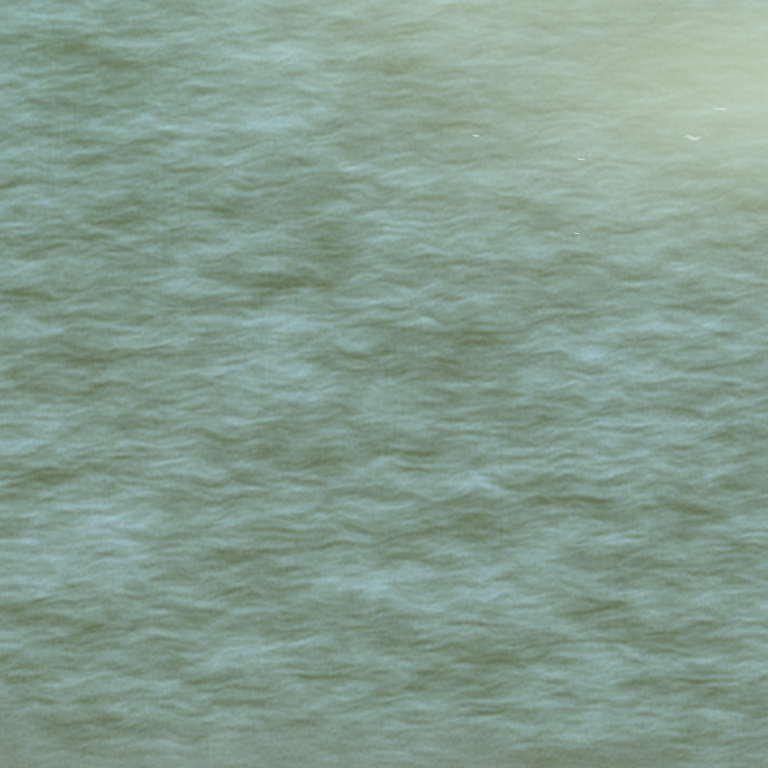
This texture is drawn by a Shadertoy shader. Its source:

```glsl
// Hazy green sea seen from above, with wind ripples and a pale glow at the upper right.

const vec3 TROUGH_OLIVE = vec3(0.425, 0.493, 0.400);
const vec3 SKY_SHEEN = vec3(0.590, 0.718, 0.722);
const vec3 SILT_BROWN = vec3(0.475, 0.525, 0.455);
const vec3 GLOW_COLOR = vec3(0.755, 0.820, 0.730);
const vec3 FOAM_COLOR = vec3(0.860, 0.900, 0.860);

float hash(vec2 p) {
    return fract(sin(dot(p, vec2(127.1, 311.7))) * 43758.5453);
}

vec2 gradientAt(vec2 cell) {
    float angle = 6.2832 * hash(cell);
    return vec2(cos(angle), sin(angle));
}

// Gradient noise, roughly -0.7 to 0.7
float noise(vec2 p) {
    vec2 i = floor(p), f = fract(p);
    vec2 u = f * f * f * (f * (f * 6.0 - 15.0) + 10.0);
    vec2 e = vec2(0.0, 1.0);
    float low = mix(dot(gradientAt(i), f), dot(gradientAt(i + e.yx), f - e.yx), u.x);
    float high = mix(dot(gradientAt(i + e), f - e), dot(gradientAt(i + 1.0), f - 1.0), u.x);
    return mix(low, high, u.y);
}

// Octaves are turned a little so that the lattice does not show
float fbm(vec2 p, int octaves, float gain) {
    float sum = 0.0, amplitude = 1.0;
    for (int i = 0; i < octaves; i++) {
        sum += amplitude * noise(p);
        p = mat2(1.92, 0.22, -0.22, 1.92) * p + vec2(17.3, 9.1);
        amplitude *= gain;
    }
    return sum;
}

// Thin bright crests, centred near zero
float crests(vec2 p) {
    return 0.62 - 2.0 * abs(noise(p));
}

// Broad bands of olive troughs and sky-lit slopes
float swell(vec2 p) {
    vec2 bend = vec2(0.0, 0.012 * noise(p * vec2(8.0, 11.0)) + 0.05 * p.x);
    return fbm((p + bend) * vec2(4.2, 17.0) + 5.0, 2, 0.6);
}

// Height of the wind ripples
float ripples(vec2 p) {
    vec2 warp = vec2(noise(p * vec2(14.0, 24.0)), noise(p * vec2(17.0, 27.0) + 31.0));
    vec2 q = p + warp * vec2(0.014, 0.009);
    q.y -= 0.06 * q.x;
    float ridges = crests(q * vec2(13.0, 44.0) + 70.0)
                 + 0.7 * crests(q * vec2(25.0, 78.0) + 90.0);
    return 0.55 * fbm(q * vec2(15.0, 47.0) + 40.0, 3, 0.62) + 0.16 * ridges;
}

// Ripples are lit on their far side and shaded on the near side
float waveLight(vec2 p) {
    float height = ripples(p);
    float relief = height - ripples(p + vec2(0.002, 0.0055));
    return 0.40 + 0.48 * swell(p) + 0.62 * height + 0.48 * relief;
}

// A small ragged fleck of foam
float foamFleck(vec2 p, vec2 center, float size) {
    vec2 d = (p - center) / vec2(size, size * 0.22);
    d.y += 0.9 * noise(p * 130.0) + 0.5 * d.x;
    return 1.0 - smoothstep(0.3, 1.1, length(d));
}

// Soft elliptical patch of light
float lightPatch(vec2 p, vec2 center, vec2 radius) {
    vec2 d = (p - center) / radius;
    return exp(-dot(d, d));
}

void mainImage(out vec4 fragColor, in vec2 fragCoord) {
    vec2 uv = fragCoord / iResolution.xy;
    vec2 p = vec2(uv.x * iResolution.x / iResolution.y, uv.y);

    // Water, teal towards the upper left and brownish at the bottom
    vec3 color = mix(TROUGH_OLIVE, SKY_SHEEN, clamp(waveLight(p), -0.15, 1.15));
    float teal = smoothstep(0.45, 1.0, uv.y) * (1.0 - smoothstep(0.1, 0.7, uv.x));
    color += teal * vec3(-0.004, 0.018, 0.022);
    float silt = 1.0 - smoothstep(0.0, 0.13, uv.y + 0.04 * uv.x + 0.07 * noise(p * 7.0));
    color = mix(color, SILT_BROWN, 0.6 * silt);

    // Hazy light that washes out the waves
    float glow = lightPatch(uv, vec2(1.03, 0.90), vec2(0.46, 0.20));
    float veil = lightPatch(uv, vec2(0.80, 1.06), vec2(0.50, 0.25));
    float haze = max(glow, 0.78 * veil);
    color = mix(color, GLOW_COLOR, 0.85 * haze);

    // Scattered whitecaps
    for (int i = 0; i < 5; i++) {
        float id = float(i);
        vec2 center = vec2(0.55 + 0.44 * hash(vec2(id, 13.0)), 0.68 + 0.22 * hash(vec2(id, 8.0)));
        float size = 0.006 + 0.009 * hash(vec2(id, 5.0));
        color = mix(color, FOAM_COLOR, 0.7 * foamFleck(uv, center, size));
    }

    // Soft grain
    color += 0.034 * noise(p * 180.0) * (1.0 - 0.6 * haze);
    fragColor = vec4(color, 1.0);
}
```
